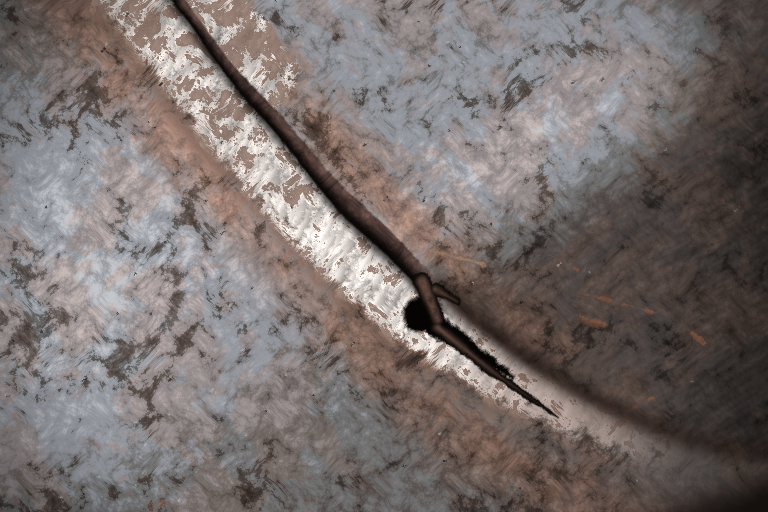
This texture is drawn by a Shadertoy shader. Its source:

```glsl
// Worn steel sheets joined by a pale weld, with a rusty rod along the seam.
// Signed distance to one cubic curve places weld, rod and crack;
// layered cellular noise mottles the metal and frays the edges.

#define WELD_WIDTH 0.122
#define ROD_RADIUS 0.020
#define MOTTLE 1.2
#define STEEL vec3(0.58, 0.59, 0.62)
#define WELD vec3(0.90, 0.87, 0.85)
#define RUST vec3(0.45, 0.34, 0.29)
#define SHADE vec3(0.035, 0.025, 0.022)

vec2 hash2(vec2 c) {
  vec3 q = fract(c.xyx * vec3(0.1031, 0.1030, 0.0973));
  q += dot(q, q.yzx + 33.33);
  return fract((q.xx + q.yz) * q.zy);
}

// Distance to the nearest scattered point, and its random id
vec2 cellular(vec2 p) {
  vec2 cell = floor(p), f = fract(p), best = vec2(9, 0);
  for (int i = 0; i < 9; i++) {
    vec2 o = vec2(i % 3 - 1, i / 3 - 1), h = hash2(cell + o + 57.0);
    float d = length(o + h - f);
    if (d < best.x) best = vec2(d, fract(h.x * 7.0 + h.y * 13.0));
  }
  return best;
}

// Layered cells centred on zero
float grunge(vec2 p) {
  float sum = 0.0, amp = 0.36;
  p += 0.25 * sin(p.yx * 1.7) + 0.12 * sin(p.yx * 4.3 + 1.0);
  for (int i = 0; i < 5; i++) {
    sum += amp * (0.53 - cellular(p).x);
    p = mat2(1.6, 1.2, -1.2, 1.6) * p + 7.3;
    amp *= 0.74;
  }
  return sum;
}

float bell(float x, float width) { x /= width; return exp(-x * x); }
float fill(float d, float soft) { return smoothstep(soft, -soft, d); }

float capsule(vec2 p, vec2 a, vec2 b, float ra, float rb) {
  vec2 ab = b - a;
  float h = clamp(dot(p - a, ab) / dot(ab, ab), 0.0, 1.0);
  return length(p - a - ab * h) - mix(ra, rb, h);
}

// Positive to the upper right of the seam
float seamDistance(vec2 p) {
  float u = 1.5 - p.x;
  float y = 0.11 + u * (0.07 + u * (0.74 - 0.115 * u));
  float slope = 0.07 + u * (1.48 - 0.345 * u);
  return (p.y - y) / sqrt(1.0 + slope * slope);
}

vec3 metalRamp(float l) {
  vec3 c = mix(vec3(0.09, 0.08, 0.075), vec3(0.32, 0.29, 0.28), smoothstep(0.0, 0.32, l));
  c = mix(c, vec3(0.44), smoothstep(0.28, 0.46, l));
  c = mix(c, STEEL, smoothstep(0.44, 0.62, l));
  return mix(c, vec3(0.77, 0.78, 0.8), smoothstep(0.62, 0.95, l));
}

void mainImage(out vec4 fragColor, in vec2 fragCoord) {
  vec2 p = fragCoord / iResolution.xy * vec2(1.5, 1.0);
  float aa = 1.5 / iResolution.y;
  float coarse = grunge(p * 6.0), rough = grunge(p * 21.0 + 3.0);
  float d = seamDistance(p), blur = smoothstep(0.9, 1.4, p.x);

  // Broad light on the two sheets
  float left = 0.23 + 0.3 * bell(length((p - vec2(0.26, 0.52)) / vec2(0.46, 0.4)), 1.0);
  left += 0.1 * bell(length(p - vec2(0.05, 0.2)), 0.25);
  float s = dot(p - vec2(1.1, 0.75), vec2(-0.51, 0.86));
  float right = 0.17 + 0.23 * smoothstep(-0.25, 0.03, s);
  right += 0.15 * bell(s, 0.11) * bell(p.x - 1.08, 0.32);
  right *= 1.0 - 0.4 * smoothstep(1.2, 1.5, p.x);
  float light = mix(left, right, smoothstep(-0.03, 0.03, d));
  float patina = smoothstep(-0.06, 0.06, coarse + 0.7 * rough) - 0.5;
  light += MOTTLE * (0.1 + light) * (1.0 - 0.4 * blur) * (0.28 * patina + coarse * 0.5 + rough);
  vec2 grain = vec2(dot(p, vec2(0.86, 0.51)) * 7.0, s * 75.0);
  light += 0.06 * (0.45 - cellular(grain).x) * step(0.0, d);
  vec3 col = metalRamp(light);

  // Rust beside the seam and in loose patches
  float rust = 0.6 * bell(d + 0.17, 0.055) + 0.5 * bell(d - 0.06, 0.05) * (1.0 - blur);
  rust += 0.3 * smoothstep(0.06, 0.16, grunge(p * 5.0 + 11.0));
  col = mix(col, RUST * (0.5 + 0.8 * rough + 1.1 * light), min(rust, 0.8));

  // Bright weld, rippled across its length
  vec2 strand = vec2(dot(p, vec2(41, -46)) + d * 25.0, d * 17.0);
  float ripple = cellular(strand + 2.0 * rough).x;
  float width = WELD_WIDTH * mix(1.0, 0.68, smoothstep(0.65, 1.1, p.x));
  float edge = width + d + 0.07 * rough + 0.03 * coarse;
  float weld = smoothstep(-0.004, 0.012 + 0.05 * blur, edge) * fill(d, 0.012);
  float reach = 0.105 * smoothstep(0.76, 0.88, p.y);
  float upper = fill(d - reach - 0.08 * rough, 0.006) * smoothstep(0.0, 0.01, d);
  upper *= smoothstep(0.75, 0.78, p.y);
  weld = max(weld, upper) * (1.0 - smoothstep(1.05, 1.42, p.x));
  vec3 paint = WELD * (1.06 - 0.4 * ripple + 0.9 * rough);
  paint = mix(paint, vec3(0.64, 0.56, 0.53), 0.75 * smoothstep(0.8, 1.1, p.x));
  float fleck = coarse * 0.5 + rough - 0.12 * (1.0 - smoothstep(0.6, 0.9, p.y));
  paint = mix(paint, RUST, 0.75 * smoothstep(0.1, 0.2, fleck));
  col = mix(col, paint, weld);
  col = mix(col, RUST * 1.1, 0.6 * bell(edge, 0.01) * step(d, 0.0) * (1.0 - blur));

  // Chips: position, half length, angle
  vec4 chips[7] = vec4[7](vec4(0.89, 0.498, 0.055, -0.25), vec4(1.1, 0.488, 0.032, -0.5),
    vec4(1.21, 0.408, 0.08, -0.25), vec4(1.14, 0.38, 0.042, -0.3),
    vec4(1.352, 0.35, 0.03, -0.7), vec4(1.25, 0.21, 0.03, 0.5), vec4(0.29, 0.015, 0.028, 0.1));
  for (int i = 0; i < 7; i++) {
    vec4 c = chips[i];
    vec2 h = c.z * vec2(cos(c.w), sin(c.w));
    float chip = capsule(p, c.xy - h, c.xy + h, 0.003, 0.007) + 0.04 * rough;
    vec3 tint = i == 0 ? vec3(0.66, 0.52, 0.41) : vec3(0.5, 0.33, 0.25);
    col = mix(col, tint * (1.0 + rough), 0.8 * fill(chip, 0.004));
  }

  // Scattered specks and pits
  vec2 dots = cellular(p * 34.0 + rough);
  float speck = 0.6 * fill(dots.x - 0.09, 0.06) * (1.0 - 0.5 * blur);
  col = mix(col, vec3(0.74), speck * step(0.97, dots.y));
  col = mix(col, SHADE, speck * step(dots.y, 0.03));

  // Dark ridge below, shaded rod above
  float lower = smoothstep(0.8, 0.9, p.x);
  float ridge = bell(d - 0.005, 0.023) * lower * (0.92 - 0.25 * blur);
  col = mix(col, vec3(0.15, 0.11, 0.095) * (1.0 + rough), ridge);
  float radius = ROD_RADIUS * mix(0.55, 1.0, smoothstep(0.38, 0.72, p.x));
  float rod = d + 0.003 * sin(p.x * 31.0) + 0.006 * rough;
  col *= 1.0 - 0.6 * bell(rod + radius, 0.012) * (1.0 - lower);
  vec3 iron = mix(SHADE, vec3(0.28, 0.21, 0.195), smoothstep(-0.8, 0.6, rod / radius));
  col = mix(col, iron * (1.0 + 1.5 * rough), fill(abs(rod) - radius, aa) * (1.0 - lower));

  // Open hole, split and broken rod end
  vec2 bend = vec2(0.965, 0.272);
  float hole = length(p - vec2(0.822, 0.385)) - 0.037;
  hole = min(hole, capsule(p, vec2(0.85, 0.365), vec2(1.0, 0.265), 0.025, 0.006));
  col = mix(col, SHADE * 0.6, fill(hole + 0.02 * rough, 0.005));
  float end = capsule(p, vec2(0.855, 0.36), bend, 0.015, 0.01);
  end = min(end, capsule(p, bend, vec2(1.09, 0.185), 0.01, 0.003));
  end = min(end, capsule(p, vec2(0.825, 0.45), vec2(0.855, 0.375), 0.019, 0.015));
  end = min(end, capsule(p, vec2(0.85, 0.435), vec2(0.893, 0.411), 0.014, 0.008));
  end += 0.012 * rough;
  iron = mix(vec3(0.3, 0.22, 0.19), SHADE, smoothstep(-0.014, 0.0, end));
  col = mix(col, iron * (1.0 + 1.5 * rough), fill(end, aa));

  // Corner shadow and edge falloff
  float corner = dot(p - vec2(1.27, 0), vec2(0.33, -0.94));
  col = mix(col, vec3(0.09, 0.065, 0.055), 0.9 * smoothstep(-0.03, 0.06, corner));
  col *= 1.0 - 0.35 * smoothstep(0.6, 1.0, length((p - vec2(0.75, 0.5)) * vec2(1.0, 1.1)));
  fragColor = vec4(clamp(col, 0.0, 1.0), 1.0);
}
```
